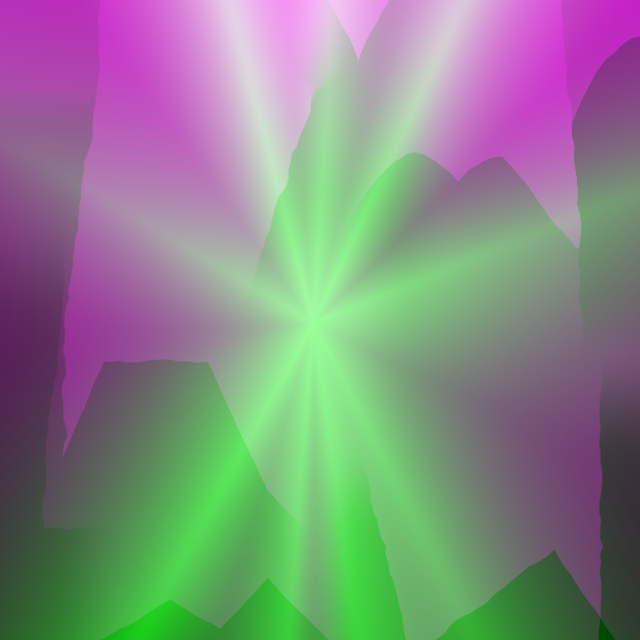
This background is drawn by a Shadertoy shader. Its source:

```glsl
#define CENTER vec2(0.49, 0.495)
#define EDGE 0.0015
#define ROUGHNESS 0.007
#define MAX_DECAY 4.3
#define RAY_BLEND 6.0
#define FLOOR_TONE 0.40
#define TONE_RISE 0.40

const int RAY_COUNT = 9;

// Each ray: angle in degrees, decay along it, decay slope below and above
const vec4 RAYS[RAY_COUNT] = vec4[RAY_COUNT](
    vec4(22.0, 1.0, 0.045, 0.09),
    vec4(65.0, 0.45, 0.13, 0.085),
    vec4(86.5, 0.5, 0.08, 0.09),
    vec4(104.6, 0.42, 0.09, 0.12),
    vec4(149.3, 1.7, 0.05, 0.085),
    vec4(241.0, 0.4, 0.075, 0.08),
    vec4(265.3, 0.45, 0.08, 0.16),
    vec4(278.0, 0.38, 0.1, 0.05),
    vec4(297.0, 0.7, 0.04, 0.08));

float hash(float n) { return fract(sin(n * 127.1) * 43758.5453); }

float noise(float x) {
    float i = floor(x), f = fract(x);
    return mix(hash(i), hash(i + 1.0), f * f * (3.0 - 2.0 * f)) - 0.5;
}

// Small irregularities along a rock contour
float rough(float x) {
    return ROUGHNESS * (noise(x * 28.0) + 0.5 * noise(x * 75.0 + 9.0));
}

float inside(float d) { return smoothstep(-EDGE, EDGE, d); }

float fadeOut(float a, float b, float x) { return 1.0 - smoothstep(a, b, x); }

// Green light decays at a rate set by the nearest rays
float rayLight(vec2 p) {
    vec2 q = p - CENTER;
    float angle = degrees(atan(q.y, q.x + 1e-6));
    float total = exp(-RAY_BLEND * MAX_DECAY);
    for (int i = 0; i < RAY_COUNT; i++) {
        vec4 ray = RAYS[i];
        float d = mod(angle - ray.x + 180.0, 360.0) - 180.0;
        float slope = d < 0.0 ? ray.z : ray.w;
        float decay = ray.y + slope * (sqrt(d * d + 1.0) - 1.0);
        total += exp(-RAY_BLEND * decay);
    }
    float decay = max(-log(total) / RAY_BLEND, 0.2);
    return exp(-decay * length(q));
}

// Left wall and the mound joined to it
float leftRock(vec2 p) {
    float x = p.x, y = p.y;
    float wall = 0.1 + 0.055 * smoothstep(0.45, 0.95, y) + rough(y + 3.0);
    float mound = 0.437 - 2.3 * max(0.163 - x, 0.0) - 2.2 * max(x - 0.325, 0.0);
    mound = max(mound, 0.235 - max(x - 0.415, 0.0)) + rough(x);
    float moundFade = mix(1.0, smoothstep(-0.1, 0.25, y), smoothstep(0.2, 0.4, x));
    moundFade *= fadeOut(0.42, 0.49, x);
    float wallFade = 1.0 - 0.5 * smoothstep(0.8, 0.88, y);
    float dark = 0.15 * max(inside(wall - x) * wallFade, inside(mound - y) * moundFade);

    float outer = mix(0.07, 0.1, smoothstep(0.2, 0.6, y)) + rough(y);
    float deep = max(inside(outer - x) * fadeOut(0.5, 0.68, y),
                     inside(0.176 + rough(x) - y) * fadeOut(0.08, 0.2, x));
    return dark + 0.08 * deep;
}

// Right wall and the twin humps beside it
float rightRock(vec2 p) {
    float x = p.x, y = p.y;
    float wallX = 0.908 - 0.028 * smoothstep(0.6, 1.0, y) + rough(y + 7.0);
    float wall = inside(x - wallX);
    float a = x - 0.65, b = x - 0.785;
    float left = min(b, 0.0);
    float humps = max(0.759 - 10.0 * a * a, 0.759 - 1.3 * max(b, 0.0) - 9.0 * left * left);
    float shoulder = 0.94 - 12.0 * (1.0 - x) * (1.0 - x);
    // Low slopes stay shaded under the humps
    humps = max(humps, 0.61 * smoothstep(0.5, 0.6, x));
    float body = inside(mix(humps, shoulder, wall) + rough(x + 2.0) - y);
    float dark = 0.22 * y * body * smoothstep(0.5, 0.65, x);
    dark += 0.075 * wall * smoothstep(0.42, 0.55, y);
    float deep = inside(x - 0.94 - rough(y)) * fadeOut(0.28, 0.46, y);
    return dark + 0.22 * deep;
}

// Upper shaft, cut by a pale hanging wedge
float upperRock(vec2 p) {
    float edge = 0.417 + 0.33 * (p.y - 0.63) + rough(p.y);
    float soft = mix(EDGE, 0.05, smoothstep(0.84, 0.9, p.y));
    float shaft = smoothstep(-soft, soft, p.x - edge);
    shaft *= fadeOut(0.54, 0.71, p.x) * smoothstep(0.5, 0.72, p.y);
    float tip = 0.902 + 1.1 * pow(abs(p.x - 0.56) + 1e-5, 0.8) + rough(p.x);
    return 0.19 * shaft * (1.0 - inside(p.y - tip));
}

// Bottom peaks and the slim central spire
float lowerRock(vec2 p) {
    float x = p.x, y = p.y;
    float peaks = max(0.0625 - 0.55 * abs(x - 0.267), 0.095 - abs(x - 0.418));
    float ridge = 0.141 - 0.75 * max(0.866 - x, 0.0) - 1.5 * max(x - 0.866, 0.0);
    float dark = 0.15 * inside(peaks + rough(x) - y);
    dark += 0.2 * inside(ridge + rough(x) - y);
    float spire = inside(0.565 + 0.26 * (0.285 - y) + rough(y) - x);
    return dark + 0.17 * spire * smoothstep(0.49, 0.56, x) * fadeOut(0.16, 0.32, y);
}

void mainImage(out vec4 fragColor, in vec2 fragCoord) {
    vec2 p = fragCoord / iResolution.xy;
    float magenta = FLOOR_TONE + TONE_RISE * p.y;
    vec2 crown = (p - vec2(0.48, 1.0)) / vec2(0.2, 0.3);
    magenta += 0.16 * exp(-dot(crown, crown));
    magenta += 0.05 * smoothstep(0.6, 0.85, p.x) * smoothstep(0.6, 0.9, p.y);
    magenta -= leftRock(p) + rightRock(p) + upperRock(p) + lowerRock(p);
    fragColor = vec4(clamp(vec3(magenta, rayLight(p), magenta), 0.0, 1.0), 1.0);
}
```
